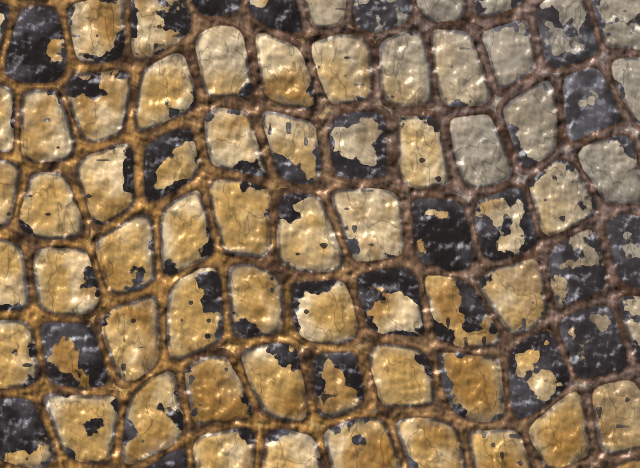
Give the GLSL for this texture, as a Shadertoy shader.

```glsl
// Weathered reptile hide: squarish, leaning scales separated by rough brown grooves.
// Scales are smoothed Voronoi cells of a warped, jittered grid; fractal noise
// lays ragged black patches, stains, cracks and relief over them.

const vec2  CELL       = vec2(0.135, 0.168);  // scale pitch
const float JITTER     = 0.30;
const float ROUNDING   = 0.0095;
const float GAP_MIN    = 0.006;               // half width of the grooves
const float GAP_RANGE  = 0.007;
const vec2  LIGHT      = vec2(-0.55, 0.83);
const float RELIEF     = 1.25;

const vec3 CREAM    = vec3(0.87, 0.76, 0.59);
const vec3 TAN      = vec3(0.73, 0.58, 0.35);
const vec3 AMBER    = vec3(0.56, 0.40, 0.20);
const vec3 ASH      = vec3(0.57, 0.54, 0.50);
const vec3 BLACK    = vec3(0.17, 0.15, 0.15);
const vec3 SHEEN    = vec3(0.43, 0.42, 0.44);
const vec3 UMBER    = vec3(0.31, 0.23, 0.18);
const vec3 OCHRE    = vec3(0.62, 0.46, 0.26);
const vec3 MAUVE    = vec3(0.47, 0.39, 0.36);

float hash(vec2 p) {
    return fract(sin(dot(p, vec2(127.1, 311.7))) * 43758.5453);
}

float noise(vec2 p) {
    vec2 i = floor(p), f = fract(p);
    f = f * f * (3.0 - 2.0 * f);
    return mix(mix(hash(i), hash(i + vec2(1, 0)), f.x),
               mix(hash(i + vec2(0, 1)), hash(i + vec2(1, 1)), f.x), f.y);
}

float fbm(vec2 p) {
    float sum = 0.0, amp = 0.53;
    for (int i = 0; i < 4; i++) {
        sum += amp * noise(p);
        p = mat2(1.6, 1.2, -1.2, 1.6) * p + 3.7;
        amp *= 0.5;
    }
    return sum;
}

// Columns lean, rows climb and ripple, scales grow towards the bottom
vec2 warp(vec2 p) {
    float ripple = 0.03 * sin(p.x * 7.5 + 1.5 * p.y) + 0.015 * sin(p.x * 15.0 - 2.0);
    return vec2((p.x - 0.7) * mix(0.92, 1.08, p.y) + 0.2 * p.y,
                p.y - 0.13 * p.x + ripple);
}

vec2 site(vec2 c) {
    vec2 r = vec2(hash(c), hash(c + 17.3)) - 0.5;
    return (c + 0.5 + JITTER * r) * CELL;
}

// Smooth distance to the cell border; also gives the cell and the offset in it
float scaleBorder(vec2 q, out vec2 id, out vec2 local) {
    vec2 home = floor(q / CELL);
    float best = 1e3;
    for (int y = -1; y <= 1; y++)
    for (int x = -1; x <= 1; x++) {
        vec2 c = home + vec2(x, y);
        vec2 v = q - site(c);
        if (dot(v, v) < best) { best = dot(v, v); id = c; local = v; }
    }
    float sum = 0.0;
    for (int y = -2; y <= 2; y++)
    for (int x = -2; x <= 2; x++) {
        if (x == 0 && y == 0) continue;
        vec2 toSite = site(id + vec2(x, y)) - site(id);
        float d = 0.5 * length(toSite) - dot(local, normalize(toSite));
        sum += exp(-d / ROUNDING);
    }
    return -ROUNDING * log(sum);
}

void mainImage(out vec4 fragColor, in vec2 fragCoord) {
    vec2 p = fragCoord / iResolution.y;
    vec2 id, local;
    float border = scaleBorder(warp(p), id, local);
    float grain = fbm(p * 45.0);
    float relief = grain - fbm(p * 45.0 + LIGHT * 0.4);
    float gap = GAP_MIN + GAP_RANGE * hash(id + 3.1);
    float d = border - gap + 0.009 * (fbm(p * 28.0) - 0.5);

    // Regional tint: ashy at the upper right, amber towards the lower right
    float ashy = smoothstep(1.35, 2.0, p.x + 1.1 * p.y + 0.4 * (hash(id + 8.0) - 0.5));
    float amber = smoothstep(0.6, 0.1, p.y) * smoothstep(0.2, 1.3, p.x);

    // Scale surface: cream hide, stains, cracks and specks
    vec2 own = p + id * 7.3;
    float rim = smoothstep(0.030, 0.0, d);
    float blotch = fbm(own * 11.0);
    vec3 hide = mix(CREAM, TAN, smoothstep(0.34, 0.66, blotch + 0.2 * (0.5 - p.y)));
    float stain = smoothstep(0.48, 0.72, fbm(own * 9.0 + 20.0)
                + 0.25 * (hash(id + 11.0) - 0.5) + 0.16 * amber);
    hide = mix(hide, AMBER, 0.75 * stain);
    float ashen = max(0.85 * ashy, 0.55 * rim * smoothstep(0.35, 0.6, fbm(p * 16.0)));
    hide = mix(hide, ASH * (0.8 + 0.45 * blotch), ashen);
    float crack = smoothstep(0.025, 0.0, abs(fbm(own * vec2(18.0, 11.0)) - 0.5));
    hide *= (1.0 - 0.18 * crack) * (0.83 + 0.34 * grain);

    // Ragged black patches spreading inward from the rim
    float wear = hash(id + 5.0);
    float cover = mix(0.76, 0.36, wear * wear * wear) - 0.12 * rim;
    float ragged = fbm(own * 13.0 + 40.0) + 0.22 * (fbm(own * 50.0) - 0.5);
    float patches = smoothstep(-0.018, 0.018, ragged - cover);
    float specks = smoothstep(0.85, 0.91, noise(own * 52.0)) * step(0.4, wear);
    float outline = smoothstep(0.010, 0.002, d) * smoothstep(0.28, 0.55, fbm(p * 20.0));
    float dark = max(max(patches, 0.8 * specks), 0.8 * outline);
    float gloss = 0.6 * smoothstep(0.02, 0.2, relief)
                + 0.5 * smoothstep(0.42, 0.7, fbm(own * 18.0 + 5.0)) + 0.3 * ashy;
    vec3 black = mix(BLACK, SHEEN, min(gloss, 1.0));
    vec3 scale = mix(hide, black, dark);
    float bevel = rim * dot(normalize(local + 1e-5), LIGHT);
    scale *= 1.0 + 0.18 * bevel + 0.55 * RELIEF * relief;

    // Groove: grainy skin, darkest beside the scales, with small pale islets
    float depth = smoothstep(0.002, -0.010, d);
    vec3 skin = mix(OCHRE, MAUVE, smoothstep(0.7, 1.6, p.x + 0.8 * p.y));
    skin = mix(UMBER, skin, depth * smoothstep(0.18, 0.58, fbm(p * 24.0 + 9.0)));
    float islet = smoothstep(-0.002, -0.004, border) * smoothstep(0.55, 0.65, noise(p * 8.0));
    skin = mix(skin, mix(TAN, ASH, smoothstep(0.5, 1.0, p.x)), 0.7 * islet);
    skin *= 0.72 + 0.5 * grain + 1.25 * RELIEF * relief;

    // Worn gloss on the raised grain
    vec3 color = mix(skin, scale, smoothstep(-0.002, 0.002, d));
    color += 0.3 * smoothstep(0.15, 0.35, relief) * vec3(0.9, 0.88, 0.86);
    fragColor = vec4(clamp(color, 0.0, 1.0), 1.0);
}
```
